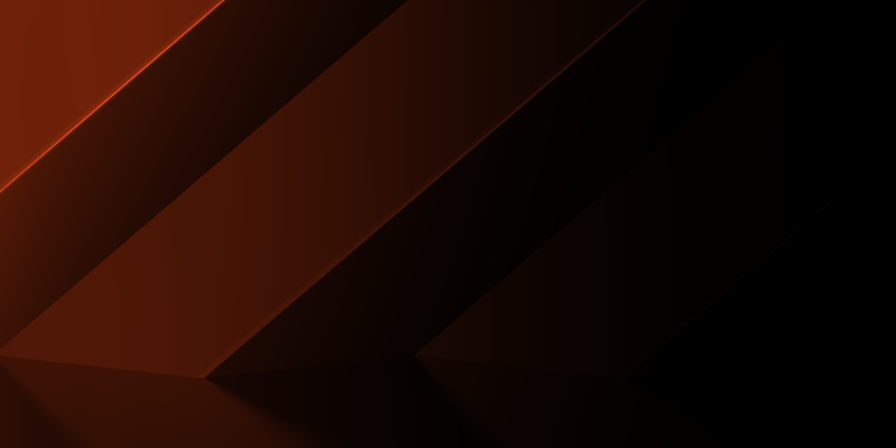
Reproduce this background procedurally as a Shadertoy shader.

```glsl
const float SLOPE = 0.857;   // rise of the slanted edges
const float PERIOD = 0.94;   // horizontal step between panels
const float FIRST_EDGE = -0.667;
const float SHADOW_WIDTH = 0.41;

vec2 hashGradient(vec2 cell) {
    float angle = 6.2832 * fract(sin(dot(cell, vec2(127.1, 311.7))) * 43758.5);
    return vec2(cos(angle), sin(angle));
}

float gradientNoise(vec2 p) {
    vec2 i = floor(p), f = fract(p);
    vec2 u = f * f * (3.0 - 2.0 * f);
    float a = dot(hashGradient(i), f);
    float b = dot(hashGradient(i + vec2(1, 0)), f - vec2(1, 0));
    float c = dot(hashGradient(i + vec2(0, 1)), f - vec2(0, 1));
    float d = dot(hashGradient(i + vec2(1, 1)), f - vec2(1, 1));
    return mix(mix(a, b, u.x), mix(c, d, u.x), u.y);
}

void mainImage(out vec4 fragColor, in vec2 fragCoord) {
    vec2 p = fragCoord / iResolution.y;
    float pixel = 1.0 / iResolution.y;

    // Zigzag foot of the wall; the floor mirrors what stands above it
    float zigzag = 2.0 * abs(fract((p.x - 0.45) / PERIOD + 0.5) - 0.5);
    float ridge = 0.156 + 0.052 * zigzag;
    float depth = max(ridge - p.y, 0.0);
    float onFloor = smoothstep(-pixel, pixel, ridge - p.y);
    float mirroredY = ridge + abs(p.y - ridge);

    // Position across the slanted edges, and light fading to the right
    float across = p.x - mirroredY / SLOPE;
    float slantScale = length(vec2(1.0, 1.0 / SLOPE));
    float falloff = exp(-pow(p.x / 1.07, 2.6));
    float softness = pixel + 0.25 * depth;

    // Each panel overlaps the last: a shaded strip, then a lit face
    float level = 0.435 * falloff;
    float shine = 0.0;
    for (int k = 0; k < 3; k++) {
        float n = float(k);
        float offset = across - FIRST_EDGE - n * PERIOD;
        float edge = offset / slantScale;
        float gain = 0.31 * pow(0.68, n) * falloff;

        float shade = mix(0.8, 0.5, clamp(offset / SHADOW_WIDTH, 0.0, 1.0));
        float strip = gain * shade * exp(-0.5 * p.x) + 0.08 * exp(-p.x / 0.2);
        float lit = smoothstep(-softness, softness, (offset - SHADOW_WIDTH) / slantScale);
        float face = mix(strip, gain, lit);
        level = mix(level, face, smoothstep(-softness, softness, edge));

        // Glowing rim and the faint bevel beside it
        float rim = exp(-abs(edge) / 0.002) * smoothstep(0.1, 0.9, p.y);
        float bevel = smoothstep(-0.014, -0.011, edge) * smoothstep(pixel, -pixel, edge);
        shine += 0.7 * pow(0.6, n) * rim * exp(-0.5 * p.x * p.x);
        shine += 0.04 * bevel * falloff;
    }

    // Dimmed floor and soft vertical streaks
    level *= mix(1.0, 0.78 - 0.7 * depth, onFloor);
    level *= 1.0 + 0.03 * gradientNoise(p * vec2(14.0, 2.0));
    shine *= 1.0 - onFloor;

    vec3 ember = vec3(1.0, 0.3, 0.08);
    vec3 glow = vec3(1.0, 0.33, 0.12);
    fragColor = vec4(level * ember + shine * glow, 1.0);
}
```
